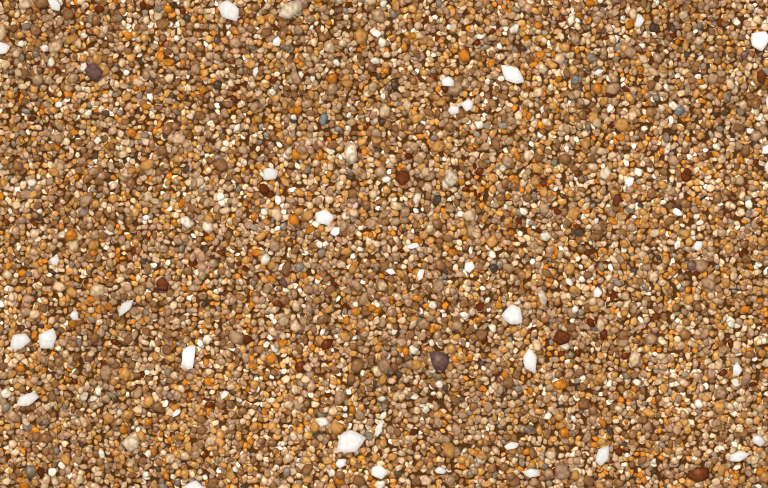
This texture is drawn by a WebGL 2 fragment shader. Its source:

```glsl
#version 300 es
precision highp float;
// Coarse beach sand: packed tan and ochre grains with scattered shell chips and pebbles.

#define FINE_COUNT 88.0    // cells per canvas height, smallest grains
#define MID_COUNT 63.0
#define COARSE_COUNT 45.0
#define PEBBLE_COUNT 27.0
#define SHELL_COUNT 15.0
#define SHELL_FILL 0.22    // share of cells holding a shell chip
#define SHADOW 0.23        // darkness of cast shadows
#define RIM 0.25           // darkening towards a grain's edge
#define EXPOSURE 1.08
#define SOFTNESS 0.8       // edge half-width in pixels
#define LIGHT vec2(-0.55, 0.83)
#define GAP_COLOR vec3(0.36, 0.22, 0.10)

uniform vec2 u_resolution;
out vec4 fragColor;

const vec3 GRAIN_COLORS[9] = vec3[9](
    vec3(0.74, 0.58, 0.43), vec3(0.60, 0.42, 0.26), vec3(0.90, 0.75, 0.58),
    vec3(0.82, 0.59, 0.32), vec3(0.82, 0.50, 0.16), vec3(0.98, 0.92, 0.82),
    vec3(0.58, 0.51, 0.43), vec3(0.43, 0.21, 0.10), vec3(0.35, 0.28, 0.22));
const float GRAIN_LIMITS[9] = float[9](0.27, 0.47, 0.66, 0.85, 0.90, 0.945, 0.975, 0.99, 1.0);

const vec3 SHELL_COLORS[6] = vec3[6](
    vec3(0.99, 0.97, 0.94), vec3(0.92, 0.83, 0.70), vec3(0.47, 0.25, 0.13),
    vec3(0.54, 0.54, 0.53), vec3(0.47, 0.35, 0.32), vec3(0.70, 0.55, 0.42));
const float SHELL_LIMITS[6] = float[6](0.54, 0.75, 0.83, 0.88, 0.92, 1.0);

// Integer hash giving four values in 0..1
vec4 hash4(ivec2 cell, int seed, int salt) {
    uvec4 v = uvec4(ivec4(cell, seed, salt)) * 1664525u + 1013904223u;
    v += v.yzxy * v.wxyz;
    v ^= v >> 16u;
    v += v.yzxy * v.wxyz;
    return vec4(v >> 8u) / 16777216.0;
}

float valueNoise(vec2 p, int seed) {
    ivec2 i = ivec2(floor(p));
    vec2 f = fract(p);
    f = f * f * (3.0 - 2.0 * f);
    float low = mix(hash4(i, seed, 9).x, hash4(i + ivec2(1, 0), seed, 9).x, f.x);
    float high = mix(hash4(i + ivec2(0, 1), seed, 9).x, hash4(i + ivec2(1, 1), seed, 9).x, f.x);
    return mix(low, high, f.y);
}

vec3 pickColor(float pick, bool shell) {
    if (shell) {
        for (int i = 0; i < 6; i++) if (pick < SHELL_LIMITS[i]) return SHELL_COLORS[i];
    }
    for (int i = 0; i < 9; i++) if (pick < GRAIN_LIMITS[i]) return GRAIN_COLORS[i];
    return GRAIN_COLORS[0];
}

// Rounded irregular polygon, 1.0 on its outline
float grainShape(vec2 q, vec4 rnd, float angular) {
    float facet = 0.0;
    for (int k = 0; k < 5; k++) {
        float a = (float(k) + 0.7 * fract(rnd.x * 7.0 + rnd.y * float(k) * 3.7)) * 1.25664;
        facet = max(facet, dot(q, vec2(cos(a), sin(a))));
    }
    return mix(length(q), facet * 1.17, angular);
}

// Lays one layer of jittered grains over the colour beneath
void scatter(inout vec3 color, vec2 p, float count, float fill, vec2 radii, int seed, bool shell) {
    vec2 g = p * count + float(seed) * 0.37;
    ivec2 base = ivec2(floor(g));
    float pixel = count / u_resolution.y;
    float mottle = valueNoise(p * 190.0, seed) - 0.5;
    for (int y = -1; y <= 1; y++)
    for (int x = -1; x <= 1; x++) {
        ivec2 cell = base + ivec2(x, y);
        vec4 place = hash4(cell, seed, 1);
        if (place.w > fill) continue;
        vec4 look = hash4(cell, seed, 2);
        vec4 form = hash4(cell, seed, 3);

        float radius = mix(radii.x, radii.y, place.z * place.z);
        float angle = 6.28318 * look.x;
        mat2 turn = mat2(cos(angle), -sin(angle), sin(angle), cos(angle));
        vec2 squash = radius * vec2(1.12, mix(shell ? 0.5 : 0.62, 1.0, look.y));
        vec2 offset = g - vec2(cell) - 0.5 - 0.8 * (place.xy - 0.5);
        vec2 q = turn * offset / squash;

        // Cast shadow, opposite the light
        vec2 away = turn * (offset + LIGHT * radius * 0.22) / squash;
        color *= 1.0 - SHADOW * vec3(0.88, 1.0, 1.1) * (1.0 - smoothstep(0.75, 1.3, length(away)));

        // Body shading, rim and glint
        float d = grainShape(q, form, shell ? 0.7 : 0.55);
        vec3 tone = pickColor(look.z, shell);
        bool white = shell && look.z < SHELL_LIMITS[0];
        float facing = dot(offset / radius, LIGHT);
        float shade = EXPOSURE + (white ? 0.04 : 0.11) * facing + (look.w - 0.5) * 0.26;
        shade -= (white ? 0.12 : RIM) * smoothstep(0.5, 1.05, d);
        shade += mottle * (white ? 0.06 : 0.26);
        vec3 body = tone * mix(vec3(1.0, 0.93, 0.86), vec3(1.0), clamp(shade * 2.0 - 1.0, 0.0, 1.0)) * shade;
        float glint = smoothstep(0.5, 0.0, length(offset / radius - LIGHT * 0.35));
        body += 0.15 * glint * step(0.6, form.z) * vec3(1.0, 0.93, 0.82);

        float edge = SOFTNESS * pixel / (radius * 0.9);
        color = mix(color, body, 1.0 - smoothstep(1.0 - edge, 1.0 + edge, d));
    }
}

void main() {
    vec2 p = gl_FragCoord.xy / u_resolution.y;
    vec3 color = GAP_COLOR;
    scatter(color, p, FINE_COUNT, 1.0, vec2(0.52, 0.72), 1, false);
    scatter(color, p, MID_COUNT, 0.70, vec2(0.38, 0.60), 2, false);
    scatter(color, p, COARSE_COUNT, 0.34, vec2(0.34, 0.54), 3, false);
    scatter(color, p, PEBBLE_COUNT, 0.14, vec2(0.24, 0.42), 4, false);
    scatter(color, p, SHELL_COUNT, SHELL_FILL, vec2(0.14, 0.38), 5, true);
    // Broad drift in tone
    float drift = 0.6 * valueNoise(p * 5.0, 6) + 0.4 * valueNoise(p * 14.0, 7) - 0.5;
    color *= 1.0 + 0.2 * drift * vec3(0.9, 1.0, 1.15);
    fragColor = vec4(clamp(color, 0.0, 1.0), 1.0);
}
```
